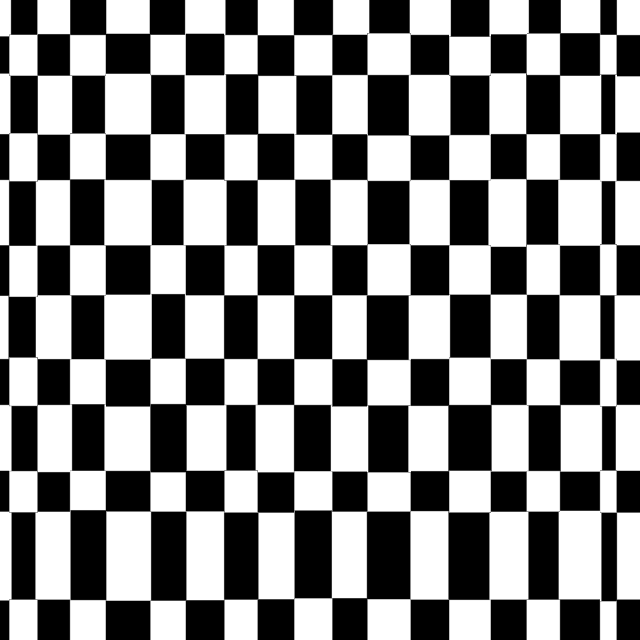
This pattern is drawn by a three.js fragment shader. Its source:

```glsl
// Uneven black and white checkerboard, 19 columns by 12 rows, with slightly hand-cut edges.
#define DARK vec3(0.0)
#define LIGHT vec3(1.0)
#define SOFT 0.001       // half width of the edge blend
#define INSET 0.0012     // shrink of light cells in loose rows
#define SIDE_WEAR 0.0026 // largest sideways slip in loose rows
#define ROW_WEAR 0.003   // largest vertical slip of row edges
#define OFF -1.0         // unused edge, outside the canvas

varying vec2 vUv;

// Column edges, left to right
const vec4 COLS_A = vec4(0.0145, 0.0586, 0.1094, 0.1654);
const vec4 COLS_B = vec4(0.2350, 0.2904, 0.3507, 0.4026);
const vec4 COLS_C = vec4(0.4598, 0.5193, 0.5742, 0.6417);
const vec4 COLS_D = vec4(0.7018, 0.7669, 0.8229, 0.8750);
const vec4 COLS_E = vec4(0.9375, 0.9635, OFF, OFF);

// Row edges, bottom to top
const vec4 ROWS_A = vec4(0.0630, 0.2005, 0.2643, 0.3672);
const vec4 ROWS_B = vec4(0.4390, 0.5386, 0.6168, 0.7188);
const vec4 ROWS_C = vec4(0.7904, 0.8828, 0.9453, OFF);

// Random values from -1 to 1, one per edge
vec4 signedHash(vec4 edges, float seed) {
  return 2.0 * fract(sin(edges * 127.1 + seed * 311.7) * 43758.5453) - 1.0;
}

// Number of edges at or below a position
float countPassed(vec4 edges, float position) {
  return dot(step(edges, vec4(position)), vec4(1.0));
}

// Changes sign smoothly at each edge
float flipSign(vec4 edges, float position) {
  vec4 side = clamp((position - edges) / SOFT, -1.0, 1.0);
  return side.x * side.y * side.z * side.w;
}

// Mostly tiny vertical slips that differ from column to column
vec4 wornRows(vec4 edges, float column) {
  vec4 slip = signedHash(edges, column);
  return edges + ROW_WEAR * slip * slip * slip;
}

// Sideways slips, only in loose rows
vec4 wornColumns(vec4 edges, float row) {
  float loose = 1.0 - mod(row, 2.0);
  vec4 inset = INSET * vec4(1.0, -1.0, 1.0, -1.0);
  return edges + loose * (inset + SIDE_WEAR * signedHash(edges, row + 0.37));
}

void main() {
  float x = vUv.x;
  float y = vUv.y;

  // Row edges depend on the column
  float column = countPassed(COLS_A, x) + countPassed(COLS_B, x)
    + countPassed(COLS_C, x) + countPassed(COLS_D, x) + countPassed(COLS_E, x);
  vec4 rowsA = wornRows(ROWS_A, column);
  vec4 rowsB = wornRows(ROWS_B, column);
  vec4 rowsC = wornRows(ROWS_C, column);

  // Column edges depend on the row
  float row = countPassed(rowsA, y) + countPassed(rowsB, y) + countPassed(rowsC, y);

  // Product of signs gives the checker
  float rowSign = flipSign(rowsA, y) * flipSign(rowsB, y) * flipSign(rowsC, y);
  float columnSign = flipSign(wornColumns(COLS_A, row), x)
    * flipSign(wornColumns(COLS_B, row), x)
    * flipSign(wornColumns(COLS_C, row), x)
    * flipSign(wornColumns(COLS_D, row), x)
    * flipSign(wornColumns(COLS_E, row), x);

  gl_FragColor = vec4(mix(DARK, LIGHT, 0.5 + 0.5 * rowSign * columnSign), 1.0);
}
```
